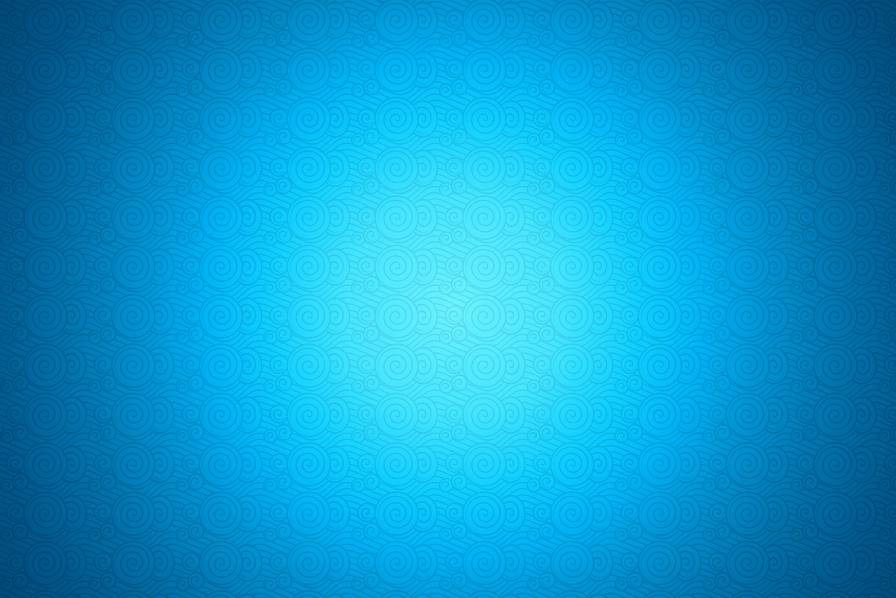
Write a Shadertoy shader that draws this background.

```glsl
// A round cyan glow fading to deep blue corners, overlaid with a faint
// engraved lattice of spiral clouds. Each curl repeats on its own wrapped
// grid and covers the flowing sine waves drawn beneath it.

const float TAU = 6.2831853;
const vec2 PERIOD = vec2(0.1468, 0.0825);

// Soft stroke around distance zero.
float stroke(float d, float width) {
    return 1.0 - smoothstep(0.0, width, abs(d));
}

// Offset to the nearest copy of a point on the repeating grid.
vec2 wrapTo(vec2 p, vec2 center) {
    vec2 q = p - center;
    return q - PERIOD * floor(q / PERIOD + 0.5);
}

// Layered waves that rise towards the right.
float waves(vec2 p, float width) {
    float phase = TAU * (p.x - 0.035) / PERIOD.x;
    float level = p.y - 0.015 * sin(phase) - 0.003 * sin(2.0 * phase);
    float spacing = PERIOD.y / 8.0;
    return stroke((fract(level / spacing) - 0.5) * spacing, width);
}

// Spiral disc with a rim, replacing the ink underneath it.
float curl(float ink, vec2 q, float radius, float spacing, float width) {
    float r = length(q);
    float turn = atan(q.y, q.x) / TAU;
    float spiral = stroke((fract(r / spacing - turn) - 0.5) * spacing, width);
    spiral *= 1.0 - smoothstep(radius - spacing * 0.6, radius - spacing * 0.3, r);
    float inside = 1.0 - smoothstep(radius - width, radius + width, r);
    return max(mix(ink, spiral, inside), stroke(r - radius, width));
}

// Cloud lattice: waves first, then small curls, then the large ones.
float cloudInk(vec2 p, float width) {
    float ink = waves(p, width);
    ink = curl(ink, wrapTo(p, vec2(-0.064, -0.035)), 0.011, 0.0075, width);
    ink = curl(ink, wrapTo(p, vec2(-0.042, -0.029)), 0.013, 0.0080, width);
    ink = curl(ink, wrapTo(p, vec2(-0.050, 0.002)), 0.015, 0.0085, width);
    vec2 tall = wrapTo(p, vec2(0.044, 0.0)) * vec2(1.0, 0.8);
    ink = curl(ink, tall, 0.024, 0.0090, width);
    return curl(ink, wrapTo(p, vec2(0.0)), 0.036, 0.0105, width);
}

// Radial ramp from the bright core to the dark corners.
vec3 glowColor(float r) {
    const vec3 tones[8] = vec3[8](
        vec3(0.42, 0.95, 1.00), vec3(0.27, 0.90, 1.00),
        vec3(0.06, 0.81, 1.00), vec3(0.00, 0.70, 0.96),
        vec3(0.00, 0.58, 0.83), vec3(0.00, 0.455, 0.68),
        vec3(0.00, 0.345, 0.55), vec3(0.00, 0.28, 0.46));
    const float radii[8] = float[8](0.0, 0.18, 0.31, 0.42, 0.52, 0.65, 0.79, 0.92);
    vec3 color = tones[0];
    for (int i = 1; i < 8; i++) {
        float t = clamp((r - radii[i - 1]) / (radii[i] - radii[i - 1]), 0.0, 1.0);
        color = mix(color, tones[i], t);
    }
    return color;
}

void mainImage(out vec4 fragColor, in vec2 fragCoord) {
    // Height units, with x measured from the middle.
    vec2 p = fragCoord / iResolution.y;
    p.x -= 0.5 * iResolution.x / iResolution.y;

    float r = length(p - vec2(0.010, 0.490));
    float lineWidth = max(0.0022, 0.9 / iResolution.y);
    float ink = cloudInk(p - vec2(-0.086, 0.636), lineWidth);

    float strength = mix(0.09, 0.17, smoothstep(0.15, 0.75, r));
    fragColor = vec4(glowColor(r) * (1.0 - strength * ink), 1.0);
}
```
